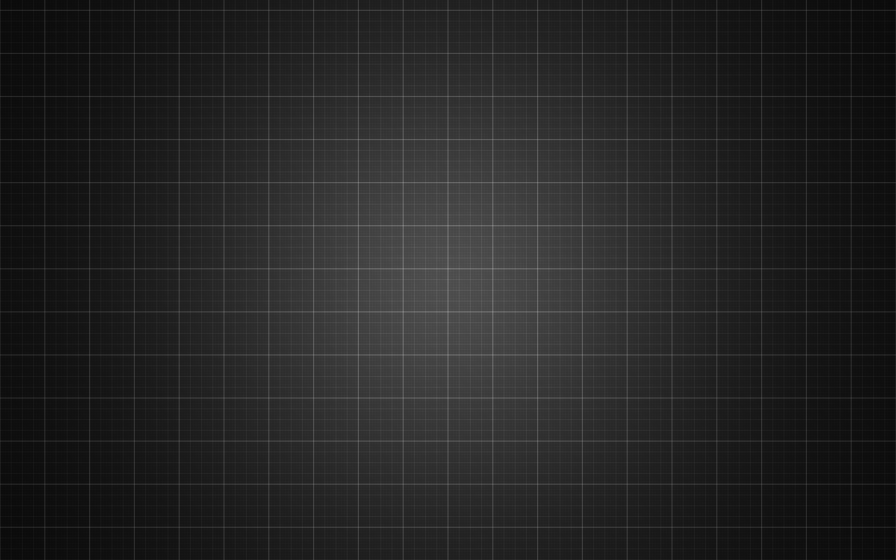
Give the GLSL for this pattern, as a Shadertoy shader.

```glsl
const float TAU = 6.2831853;
const vec2 CELLS = vec2(20.0, 13.0);   // whole repeats across and down
const vec2 PHASE = vec2(0.0, 0.24);    // offset of the ruling, in cells

// Fraction of a pixel covered by a line at distance d (box filter).
vec2 lineCoverage(vec2 d, float halfWidth, float halfPixel) {
    vec2 overlap = clamp(vec2(halfWidth + halfPixel) - d, 0.0, 2.0 * min(halfWidth, halfPixel));
    return overlap / (2.0 * halfPixel);
}

// Horizontal and vertical rulings, split into equal parts per cell.
vec2 ruling(vec2 grid, float parts, vec2 cellSize, float halfWidth, float halfPixel) {
    vec2 nearest = abs(fract(grid * parts + 0.5) - 0.5);
    return lineCoverage(nearest * cellSize / parts, halfWidth, halfPixel);
}

// Combine both directions like overlapping translucent strokes.
float crossed(vec2 strokes, float opacity) {
    vec2 clear = 1.0 - strokes * opacity;
    return 1.0 - clear.x * clear.y;
}

// Distance from the middle, levelling off at the borders so it wraps smoothly.
vec2 foldedOffset(vec2 p, vec2 halfSize, float softness) {
    vec2 toBorder = halfSize - abs(p);
    return max(halfSize - sqrt(toBorder * toBorder + softness * softness), 0.0);
}

// Soft central light.
float glow(vec2 offset, float radius) {
    return exp(-pow(length(offset) / radius, 1.55));
}

// Layered sines with whole periods, from -1 to 1.
float weaveVariation(vec2 uv) {
    float a = sin(TAU * (37.0 * uv.x + 11.0 * uv.y));
    float b = sin(TAU * (53.0 * uv.y - 17.0 * uv.x) + 1.3);
    float c = sin(TAU * (71.0 * uv.x + 43.0 * uv.y) + 2.1);
    return (a + b + c) / 3.0;
}

void mainImage(out vec4 fragColor, in vec2 fragCoord) {
    vec2 uv = fragCoord / iResolution.xy;
    vec2 canvas = vec2(iResolution.x / iResolution.y, 1.0);
    float halfPixel = 0.5 / iResolution.y;
    vec2 grid = uv * CELLS + PHASE;
    vec2 cellSize = canvas / CELLS;

    // Charcoal ground
    float light = glow(foldedOffset((uv - 0.5) * canvas, 0.5 * canvas, 0.012), 0.482);
    float shade = 0.022 + 0.274 * light;

    // Fine weave, quarter-cell lines and main lines
    float fine = crossed(ruling(grid, 16.0, cellSize, 0.0008, halfPixel), 0.016);
    float minor = crossed(ruling(grid, 4.0, cellSize, 0.0010, halfPixel), 0.05);
    float major = crossed(ruling(grid, 1.0, cellSize, 0.0011, halfPixel), 0.175);
    float strength = mix(0.4, 1.0, light);

    shade += fine * strength * (1.0 + 0.4 * weaveVariation(uv));
    shade = mix(shade, 1.0, minor * strength);
    shade = mix(shade, 1.0, major * strength);

    fragColor = vec4(vec3(shade), 1.0);
}
```
